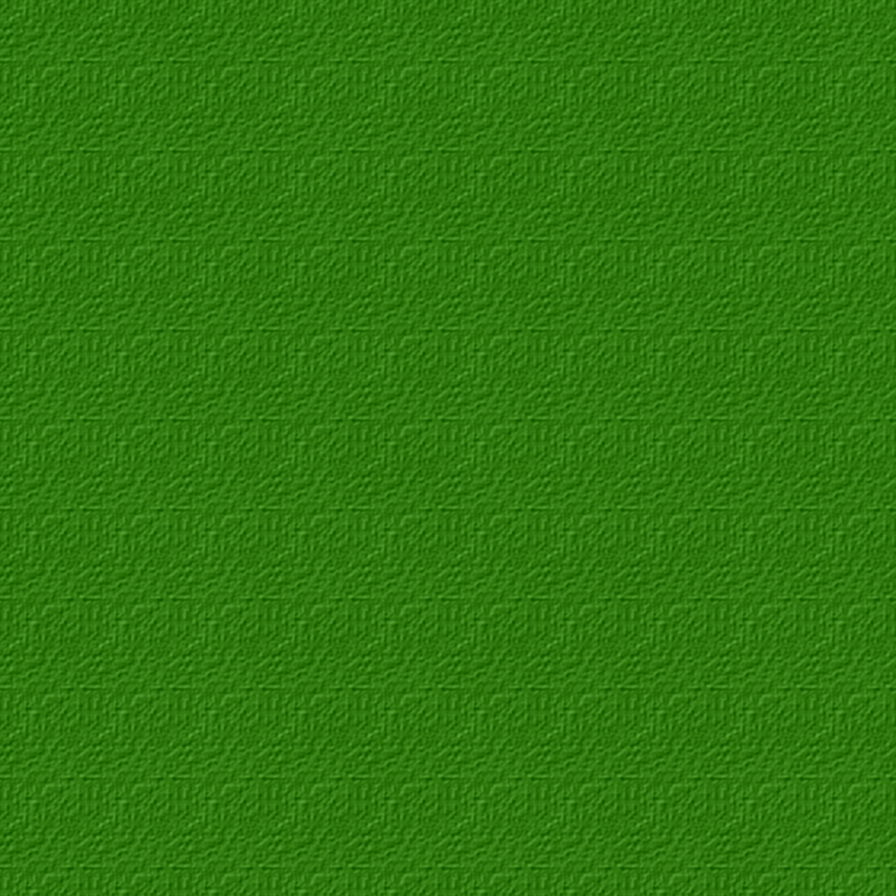
A WebGL 1 fragment shader for this texture:

```glsl
precision highp float;
// Green embossed paper: a finely grained relief tile repeated ten by ten.
uniform vec2 u_resolution;

const float REPEATS = 10.0;
const vec2 MOTIF_CENTRE = vec2(-0.02, 0.05);
const vec2 LIGHT_STEP = vec2(0.012, -0.012);
const float RELIEF_GAIN = 1.6;
const float MEAN_TONE = 0.43;
const vec3 DARK_GREEN = vec3(0.13, 0.41, 0.0);
const vec3 LIGHT_GREEN = vec3(0.26, 0.55, 0.13);

float hash(vec2 p, float seed) {
  return fract(sin(dot(p, vec2(127.1, 311.7)) + seed * 74.7) * 43758.5);
}

// Value noise that wraps after "period" lattice cells.
float wrappedNoise(vec2 uv, vec2 period, float seed) {
  vec2 p = uv * period;
  vec2 corner = floor(p);
  vec2 f = fract(p);
  f = f * f * (3.0 - 2.0 * f);
  vec2 lo = mod(corner, period);
  vec2 hi = mod(corner + 1.0, period);
  float bottom = mix(hash(lo, seed), hash(vec2(hi.x, lo.y), seed), f.x);
  float top = mix(hash(vec2(lo.x, hi.y), seed), hash(hi, seed), f.x);
  return mix(bottom, top, f.y);
}

float ridge(float dist, float width) {
  return 1.0 - smoothstep(0.0, width, dist);
}

float boxDistance(vec2 p, vec2 halfSize) {
  vec2 d = abs(p) - halfSize;
  return length(max(d, 0.0)) + min(max(d.x, d.y), 0.0);
}

// Two rows of three short upright strokes.
float strokes(vec2 p) {
  float height = 0.0;
  vec2 q = vec2(p.x, abs(p.y) - 0.085);
  for (int i = -1; i <= 1; i++) {
    vec2 d = q - vec2(float(i) * 0.097, 0.0);
    d.y = max(abs(d.y) - 0.04, 0.0);
    height = max(height, ridge(length(d), 0.036));
  }
  return height;
}

// Fine grain, rising streaks, and short fibres that run around the motif.
float grain(vec2 uv, vec2 local) {
  vec2 sheared = vec2(uv.x - uv.y, uv.y);
  float across = wrappedNoise(uv, vec2(13.0, 27.0), 3.0);
  float upright = wrappedNoise(uv, vec2(27.0, 13.0), 4.0);
  float side = smoothstep(-0.2, 0.2, abs(local.x) - abs(local.y));
  return 0.6 * wrappedNoise(uv, vec2(28.0), 1.0)
       + 0.36 * wrappedNoise(sheared, vec2(26.0, 18.0), 2.0)
       + 0.28 * mix(across, upright, side);
}

float reliefHeight(vec2 uv) {
  vec2 local = fract(uv - MOTIF_CENTRE + 0.5) - 0.5;
  float worn = wrappedNoise(uv, vec2(9.0), 5.0);
  float frame = ridge(abs(boxDistance(local, vec2(0.31, 0.27))), 0.03);
  float calm = 1.0 - smoothstep(-0.06, 0.08, boxDistance(local, vec2(0.14, 0.15)));
  float surface = (grain(uv, local) - 0.62) * (1.0 - 0.5 * calm);
  return surface + 0.34 * strokes(local) + 0.26 * worn * frame;
}

void main() {
  vec2 uv = gl_FragCoord.xy / u_resolution * REPEATS;

  // Slope toward a light at the upper left.
  float slope = reliefHeight(uv + LIGHT_STEP) - reliefHeight(uv - LIGHT_STEP);

  // Broad mottling inside each tile and faint wear across the whole sheet.
  float mottle = wrappedNoise(uv, vec2(4.0), 6.0) - 0.5;
  float wear = wrappedNoise(uv / REPEATS, vec2(17.0), 7.0) - 0.5;

  float tone = MEAN_TONE + RELIEF_GAIN * slope + 0.17 * mottle + 0.06 * wear;
  vec3 color = mix(DARK_GREEN, LIGHT_GREEN, clamp(tone, -0.5, 1.5));
  gl_FragColor = vec4(max(color, 0.0), 1.0);
}
```
